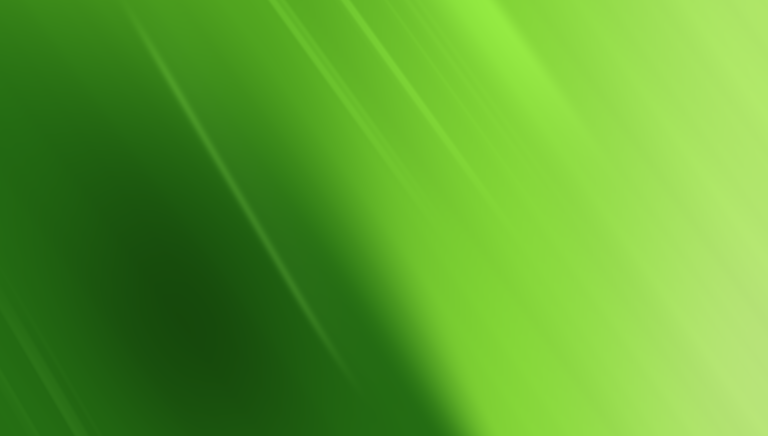
A WebGL 2 fragment shader for this background:

```glsl
#version 300 es
precision highp float;

uniform vec2 u_resolution;
out vec4 fragColor;

#define ACROSS vec2(0.86, 0.51)
#define EDGE_START 0.82
#define EDGE_END 1.06
#define VEIN_POS 0.752
#define VEIN_WIDTH 0.010
#define VEIN_GAIN 0.11
#define FAN_SLANT 0.09
#define FAN_GAIN 0.075
#define GLINT_GAIN 0.10
#define GRAIN_GAIN 0.012

const vec3 DEEP   = vec3(0.085, 0.285, 0.045);
const vec3 FOREST = vec3(0.145, 0.435, 0.075);
const vec3 LEAF   = vec3(0.330, 0.660, 0.125);
const vec3 LIME   = vec3(0.510, 0.835, 0.210);
const vec3 PALE   = vec3(0.690, 0.905, 0.410);
const vec3 MIST   = vec3(0.740, 0.880, 0.520);
const vec3 SHINE  = vec3(0.850, 1.000, 0.550);

// Smooth bell, 1 at the centre
float bell(float d, float width) {
    d /= width;
    return exp(-d * d);
}

// Rises over a..b, then falls over c..d
float window(float a, float b, float c, float d, float x) {
    return smoothstep(a, b, x) * (1.0 - smoothstep(c, d, x));
}

// Layered sines, about -1 to 1, for brushed stripes
float stripes(float x) {
    float sum = 0.0, gain = 0.5, freq = 31.0;
    for (int i = 0; i < 4; i++) {
        sum += gain * sin(freq * x + float(i) * 1.9);
        freq *= 1.83;
        gain *= 0.62;
    }
    return sum;
}

// Shaded side: a lifted upper right and a dark hollow
vec3 shadedSide(vec2 p, float s, float t) {
    float lift = smoothstep(0.65, 1.45, p.y + 0.5 * p.x);
    float hollow = bell(s - 0.50, 0.25) * bell(t + 0.01, 0.46);
    return mix(mix(FOREST, LEAF, lift), DEEP, hollow);
}

// Lit side: leaf to lime to pale, with mist at the far right
vec3 litSide(vec2 p, float s, float t) {
    float ramp = s + 0.6 * t;
    vec3 color = mix(LEAF, LIME, smoothstep(0.65, 1.45, ramp));
    color = mix(color, PALE, smoothstep(1.25, 2.10, ramp));
    float mist = bell(length((p - vec2(1.80, 0.15)) * vec2(1.4, 1.0)), 0.36);
    return mix(color, MIST, 0.6 * mist);
}

void main() {
    vec2 p = gl_FragCoord.xy / u_resolution.y;
    vec2 n = normalize(ACROSS);
    float s = dot(p, n);
    float t = dot(p, vec2(n.y, -n.x));

    // Soft fold, tighter toward the bottom
    float fold = smoothstep(EDGE_START + 0.06 * t, EDGE_END - 0.12 * t, s);
    vec3 color = mix(shadedSide(p, s, t), litSide(p, s, t), fold);

    // Bright vein with a faint halo on its right
    float bend = 0.12 * pow(max(t - 0.05, 0.0), 2.0);
    float v = s - VEIN_POS - bend;
    float veinFade = window(-0.78, -0.45, 0.02, 0.40, t);
    float vein = bell(v, VEIN_WIDTH) + 0.3 * window(-0.01, 0.015, 0.02, 0.13, v);
    color += SHINE * VEIN_GAIN * vein * veinFade;

    // Fan of fine streaks from the top
    float q = s - FAN_SLANT * t;
    float fanArea = window(1.02, 1.10, 1.26, 1.42, q) * smoothstep(0.40, 0.95, p.y);
    color += SHINE * FAN_GAIN * fanArea * smoothstep(0.1, 0.9, stripes(q * 1.7));

    // Broad glint with a crisp right side
    float glint = window(1.32, 1.485, 1.49, 1.535, q) * smoothstep(0.55, 1.05, p.y);
    color += SHINE * GLINT_GAIN * glint;

    // Faint streaks in the lower left
    float corner = window(0.02, 0.08, 0.22, 0.29, s) * (1.0 - smoothstep(0.1, 0.5, p.y));
    color += SHINE * 0.05 * corner * smoothstep(0.1, 0.9, stripes(s * 1.4));

    // Brushed grain over everything
    color *= 1.0 + GRAIN_GAIN * stripes(q);
    fragColor = vec4(clamp(color, 0.0, 1.0), 1.0);
}
```
